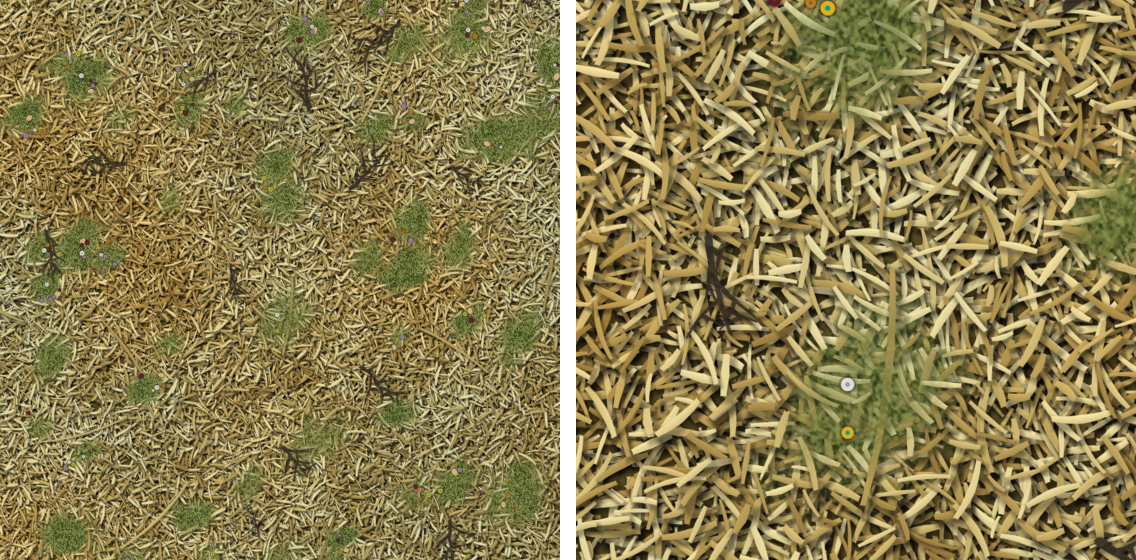
Left: the whole. Right: its middle third, enlarged.
A WebGL 2 fragment shader for this texture:

```glsl
#version 300 es
precision highp float;
// Dry meadow floor: layered straw with soft shadows, long sticks, green tufts,
// dark forked twigs, blooms and pebbles, all scattered by hashing grid cells.

uniform vec2 u_resolution;
out vec4 outColor;

const int STRAW_LAYERS = 10, BLOOMS = 6;
const float STRAW_CELL = 0.021, STRAW_WIDTH = 0.002, SHADOW = 0.31;
const float TUFT_CELL = 0.135, TUFT_SHARE = 0.75;
const float STICK_CELL = 0.22, STICK_SHARE = 0.55;
const float TWIG_CELL = 0.2, TWIG_SHARE = 0.42;
const vec3 SOIL = vec3(0.32, 0.28, 0.14);
const vec3 STRAW[5] = vec3[5](vec3(0.35, 0.27, 0.13), vec3(0.51, 0.40, 0.20),
  vec3(0.65, 0.55, 0.30), vec3(0.76, 0.68, 0.42), vec3(0.89, 0.86, 0.66));
const vec3 GRASS_DARK = vec3(0.21, 0.27, 0.10), GRASS_LIGHT = vec3(0.53, 0.57, 0.30);
const vec3 TWIG = vec3(0.2, 0.17, 0.14), PEBBLE = vec3(0.82, 0.69, 0.49);
const vec3 PETALS[5] = vec3[5](vec3(0.88, 0.87, 0.84), vec3(0.62, 0.50, 0.68),
  vec3(0.85, 0.70, 0.14), vec3(0.44, 0.07, 0.18), vec3(0.82, 0.45, 0.12));

float px; // edge softness, one pixel in canvas units

vec3 hash(vec2 cell, int seed) {
  uvec3 v = uvec3(ivec3(ivec2(cell), seed)) * 1664525u + 1013904223u;
  v.x += v.y * v.z; v.y += v.z * v.x; v.z += v.x * v.y;
  v ^= v >> 16u;
  v.x += v.y * v.z; v.y += v.z * v.x; v.z += v.x * v.y;
  return vec3(v >> 8u) / exp2(24.0);
}

float noise(vec2 p, int seed) {
  vec2 i = floor(p), f = smoothstep(0.0, 1.0, p - i), e = vec2(1, 0);
  return mix(mix(hash(i, seed).x, hash(i + e, seed).x, f.x),
    mix(hash(i + e.yx, seed).x, hash(i + 1.0, seed).x, f.x), f.y);
}

vec2 turn(vec2 p, float a) {
  return vec2(cos(a) * p.x + sin(a) * p.y, cos(a) * p.y - sin(a) * p.x);
}

// Cell n of the 3 by 3 block around g
vec2 neighbour(vec2 g, int n) { return floor(g) + vec2(n % 3 - 1, n / 3 - 1); }

float cover(float d, float blur) { return 1.0 - smoothstep(-blur, blur, d); }

// Distance to a segment that narrows from a to a + ab
float taper(vec2 p, vec2 a, vec2 ab, float w) {
  float h = clamp(dot(p - a, ab) / dot(ab, ab), 0.0, 1.0);
  return length(p - a - ab * h) - w * (1.0 - 0.7 * h);
}

vec3 strawColor(float t) {
  t = clamp(t, 0.0, 0.999) * 4.0;
  return mix(STRAW[int(t)], STRAW[int(t) + 1], fract(t));
}

// One bent, shaded stroke with its shadow
void stroke(inout vec3 col, vec2 d, float angle, float len, float w, float bend, float tone) {
  vec2 l = turn(d, angle);
  l.y += bend * (l.x * l.x / len - 0.3 * len);
  if (abs(l.y) > 4.0 * w + px) return;
  vec2 s = abs(l - turn(vec2(0.7, -1) * w, angle)) - vec2(len, w);
  col *= 1.0 - SHADOW * (1.0 - smoothstep(-0.3 * w, 1.5 * w, max(s.x, s.y)));
  float edge = max(abs(l.y) - w * (1.0 - 0.35 * abs(l.x) / len), abs(l.x) - len);
  float lit = 1.0 + 0.1 * clamp(l.y * cos(angle) / w, -1.0, 1.0);
  col = mix(col, strawColor(tone) * lit, cover(edge, px));
}

void straw(inout vec3 col, vec2 p, float region) {
  for (int k = 0; k < STRAW_LAYERS; k++) {
    vec2 g = p / STRAW_CELL + 37.0 * hash(vec2(k), 5).xy;
    for (int n = 0; n < 9; n++) {
      vec2 cell = neighbour(g, n);
      vec3 a = hash(cell, 20 + k), b = hash(cell, 60 + k);
      float tone = 0.27 + 0.65 * b.z + 0.4 * region;
      stroke(col, (g - cell - a.xy) * STRAW_CELL, a.z * 6.283, STRAW_CELL * mix(0.3, 0.9, b.x),
        STRAW_WIDTH * mix(0.6, 1.4, b.y), 0.3 * b.x - 0.15, tone);
    }
  }
}

void sticks(inout vec3 col, vec2 p) {
  for (int n = 0; n < 9; n++) {
    vec2 cell = neighbour(p / STICK_CELL, n);
    vec3 a = hash(cell, 101), b = hash(cell, 102);
    if (b.x < STICK_SHARE) stroke(col, p - (cell + a.xy) * STICK_CELL, a.z * 6.283,
      mix(0.035, 0.09, b.y), mix(0.0016, 0.003, b.z), 0.3 * b.z - 0.15, 0.25 + 0.6 * b.y);
  }
}

// Tuft centre and radius; radius zero means none
vec3 tuft(vec2 cell) {
  vec3 a = hash(cell, 111);
  return vec3((cell + a.xy) * TUFT_CELL, a.z < TUFT_SHARE ? mix(0.026, 0.07, a.z / TUFT_SHARE) : 0.0);
}

void grass(inout vec3 col, vec2 p) {
  float mask = 0.0, ragged = noise(p * 40.0, 7) - 0.5;
  for (int n = 0; n < 9; n++) {
    vec2 cell = neighbour(p / TUFT_CELL, n);
    vec3 t = tuft(cell), a = hash(cell, 112);
    if (t.z == 0.0) continue;
    float d = length(turn(p - t.xy, a.x) * vec2(0.85, 1.2)) / t.z + 0.5 * ragged;
    mask = max(mask, (1.0 - smoothstep(0.1, 1.25, d)) * mix(0.4, 1.1, a.y));
  }
  if (mask < 0.01) return;
  float blades = max(noise(turn(p, 0.5) * vec2(520, 220), 8), noise(turn(p, -0.6) * vec2(480, 240), 9));
  blades = mix(blades, noise(p * 460.0, 10), 0.5);
  vec3 green = mix(GRASS_DARK, GRASS_LIGHT, smoothstep(0.2, 0.9, blades) + 0.25 * ragged);
  col = mix(col, green, 0.92 * smoothstep(0.0, 0.75, mask + 0.35 * blades - 0.4 * col.g));
}

void twigs(inout vec3 col, vec2 p) {
  p += 0.009 * (vec2(noise(p * 55.0, 11), noise(p * 55.0, 12)) - 0.5);
  for (int n = 0; n < 9; n++) {
    vec2 cell = neighbour(p / TWIG_CELL, n);
    vec3 a = hash(cell, 121), b = hash(cell, 122);
    float size = mix(0.045, 0.1, b.y);
    vec2 l = turn(p - (cell + a.xy) * TWIG_CELL, a.z * 6.283) / size;
    if (b.x > TWIG_SHARE || length(l) > 1.5) continue;
    float d = taper(l, vec2(0), vec2(1, 0), 0.04);
    for (int i = 0; i < 5; i++) {
      vec3 r = hash(cell, 130 + i);
      float side = float(i % 2 * 2 - 1);
      vec2 root = vec2(0.1 + 0.16 * float(i), 0);
      vec2 arm = turn(vec2(0.25 + 0.35 * r.x, 0), side * (0.5 + 0.6 * r.y));
      d = min(d, taper(l, root, arm, 0.03));
      d = min(d, taper(l, root + 0.5 * arm, turn(vec2(0.25, 0), -side * r.z), 0.022));
    }
    col *= 1.0 - 0.3 * cover(d * size - 0.001, 0.004);
    col = mix(col, TWIG, 0.85 * cover(d * size, px));
  }
}

void blooms(inout vec3 col, vec2 p) {
  for (int n = 0; n < 9; n++) {
    vec2 cell = neighbour(p / TUFT_CELL, n);
    vec3 t = tuft(cell), a = hash(cell, 141);
    vec2 q = p - t.xy - (a.xy - 0.5) * t.z;
    if (t.z == 0.0 || a.z > 0.6 || length(q) > 0.05) continue;
    for (int i = 0; i < BLOOMS; i++) {
      vec3 r = hash(cell, 150 + i), s = hash(cell, 170 + i);
      if (s.z > 0.75) continue;
      bool pebble = i == 0;
      float size = pebble ? mix(0.005, 0.0075, s.x) : mix(0.0022, 0.0046, s.x);
      vec2 l = turn(q - (r.xy - 0.5) * 0.045, r.z * 6.283);
      if (pebble) l.y *= 1.4;
      float d = length(l) - size;
      vec3 petal = PETALS[int(s.y * 4.99)];
      vec3 tint = pebble ? PEBBLE : mix(petal, petal.brg * 0.7, cover(d + 0.65 * size, px));
      col *= 1.0 - 0.5 * cover(d - 0.0008, 0.0016);
      col = mix(col, tint, cover(d, px));
    }
  }
}

void main() {
  px = 1.0 / min(u_resolution.x, u_resolution.y);
  vec2 p = gl_FragCoord.xy * px;
  float region = mix(noise(p * 6.0, 1), noise(p * 18.0, 2), 0.5);
  float warmth = noise(p * 4.0, 3);
  vec3 col = SOIL;
  straw(col, p, region);
  sticks(col, p);
  // Regional cast from cool to warm
  col *= mix(vec3(0.98, 1.01, 1.04), vec3(1.06, 0.97, 0.83), warmth);
  grass(col, p);
  twigs(col, p);
  blooms(col, p);
  outColor = vec4(col, 1);
}
```
